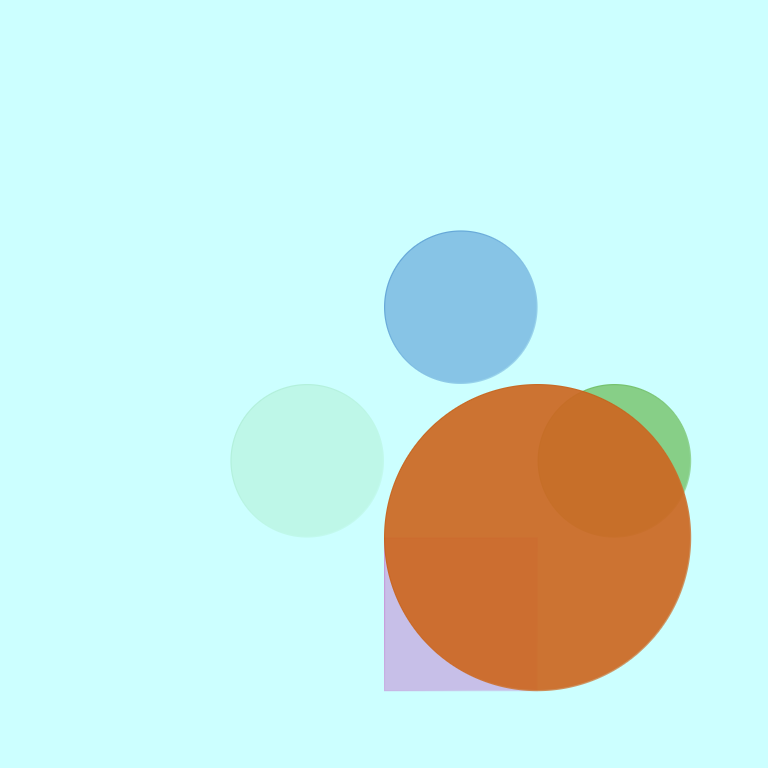
Write a WebGL 2 fragment shader that draws this background.

```glsl
#version 300 es
precision highp float;
// Translucent discs and a square with fine lit rims on a flat pale cyan ground.

uniform vec2 u_resolution;
out vec4 outColor;

// Colours
const vec3 GROUND     = vec3(0.80, 1.00, 1.00);
const vec3 BLUE       = vec3(0.53, 0.77, 0.90);
const vec3 BLUE_RIM   = vec3(0.40, 0.66, 0.85);
const vec3 MINT       = vec3(0.745, 0.97, 0.91);
const vec3 MINT_RIM   = vec3(0.70, 0.94, 0.86);
const vec3 GREEN      = vec3(0.53, 0.81, 0.53);
const vec3 GREEN_RIM  = vec3(0.46, 0.76, 0.43);
const vec3 LILAC      = vec3(0.78, 0.75, 0.91);
const vec3 LILAC_RIM  = vec3(0.78, 0.62, 0.86);
const vec3 ORANGE     = vec3(0.80, 0.405, 0.13);
const vec3 ORANGE_RIM = vec3(0.78, 0.37, 0.08);

// Sizes and strengths
const float SMALL = 0.1;
const float LARGE = 0.2;
const float RIM_WIDTH = 0.0016;
const float RIM_FADE = 0.25;        // how far the far rim melts into the ground
const float ORANGE_ALPHA = 0.925;
const vec2 LIGHT = vec2(-0.7071, 0.7071);

float disc(vec2 p, float radius) {
  return length(p) - radius;
}

float square(vec2 p, float halfSide) {
  vec2 q = abs(p) - halfSide;
  return length(max(q, 0.0)) + min(max(q.x, q.y), 0.0);
}

// Lays a shape over the base, its rim strong toward the light and faint away from it
vec3 layer(vec3 base, float d, vec2 p, float size, vec3 fill, vec3 rim, float alpha, float pixel) {
  float facing = clamp(dot(p, LIGHT) / size, -1.0, 1.0);
  vec3 edge = mix(fill, rim, smoothstep(-0.5, 0.8, facing));
  edge = mix(edge, GROUND, RIM_FADE * smoothstep(0.2, 1.0, -facing));
  float body = clamp(0.5 - d / pixel, 0.0, 1.0);
  float inner = clamp(0.5 - (d + RIM_WIDTH) / pixel, 0.0, 1.0);
  return mix(base, mix(edge, fill, inner), body * alpha);
}

void main() {
  float side = min(u_resolution.x, u_resolution.y);
  vec2 uv = (gl_FragCoord.xy - 0.5 * u_resolution) / side + 0.5;
  float pixel = 1.0 / side;

  vec2 blueP   = uv - vec2(0.6, 0.6);
  vec2 mintP   = uv - vec2(0.4, 0.4);
  vec2 greenP  = uv - vec2(0.8, 0.4);
  vec2 lilacP  = uv - vec2(0.6, 0.2);
  vec2 orangeP = uv - vec2(0.7, 0.3);

  // Back to front
  vec3 color = GROUND;
  color = layer(color, disc(blueP, SMALL), blueP, SMALL, BLUE, BLUE_RIM, 1.0, pixel);
  color = layer(color, disc(mintP, SMALL), mintP, SMALL, MINT, MINT_RIM, 1.0, pixel);
  color = layer(color, disc(greenP, SMALL), greenP, SMALL, GREEN, GREEN_RIM, 1.0, pixel);
  color = layer(color, square(lilacP, SMALL), lilacP, SMALL, LILAC, LILAC_RIM, 1.0, pixel);
  color = layer(color, disc(orangeP, LARGE), orangeP, LARGE, ORANGE, ORANGE_RIM, ORANGE_ALPHA, pixel);

  outColor = vec4(color, 1.0);
}
```
